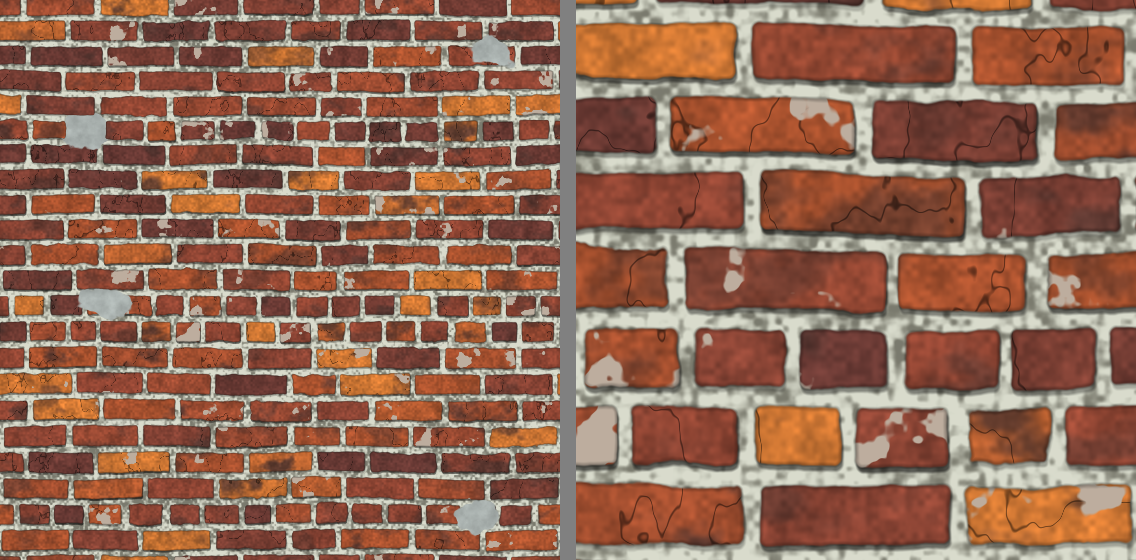
Left, the full canvas; right, a detail of the centre.
This texture is drawn by a WebGL 2 fragment shader. Its source:

```glsl
#version 300 es
precision highp float;

uniform vec2 u_resolution;
out vec4 fragColor;

const float ROWS = 22.0;
const float TAU = 6.2831853;

float hash(vec2 p) {
  vec3 q = fract(p.xyx * vec3(0.1031, 0.1030, 0.0973));
  q += dot(q, q.yzx + 33.33);
  return fract((q.x + q.y) * q.z);
}

// Value noise that wraps at the canvas edges
float noise(vec2 uv, vec2 freq, float seed) {
  vec2 cell = floor(uv * freq), f = fract(uv * freq);
  f = f * f * (3.0 - 2.0 * f);
  vec2 a = mod(cell, freq) + seed, b = mod(cell + 1.0, freq) + seed;
  return mix(mix(hash(a), hash(vec2(b.x, a.y)), f.x),
             mix(hash(vec2(a.x, b.y)), hash(b), f.x), f.y);
}

float fbm(vec2 uv, vec2 freq, float seed) {
  float sum = 0.0, amp = 0.533;
  for (int i = 0; i < 4; i++) {
    sum += amp * noise(uv, freq, seed + float(i) * 17.0);
    freq *= 2.0;
    amp *= 0.5;
  }
  return sum;
}

// Signed distance to the nearest brick; id is (column, row)
float brickDistance(vec2 uv, out vec2 id) {
  float y = (1.0 - uv.y) * ROWS;
  y += 0.4 - 0.1 * cos(TAU * y / ROWS) + 0.14 * (noise(uv, vec2(7.0), 3.0) - 0.5);
  float row = mod(floor(y), ROWS);
  float x = uv.x + 0.014 * (noise(vec2(uv.x, row / ROWS), vec2(16.0, ROWS), 9.0) - 0.5);

  float fromMiddle = abs(row - 12.5);
  float column, width, along;
  if (mod(fromMiddle, 7.0) == 0.5) {
    // Header course of short bricks
    width = 1.0 / (fromMiddle < 1.0 ? 16.0 : 15.0);
    along = fract(x - 0.025 - 0.03 * mod(row, 2.0));
    column = floor(along / width);
    along -= column * width;
  } else {
    // Stretcher course: one short brick, then seven long ones
    float closer = 0.084 + 0.018 * hash(vec2(row, 41.0));
    along = fract(x - mix(0.566, 0.514, mod(row, 2.0)) - 0.01 * (hash(vec2(row, 5.0)) - 0.5));
    width = closer;
    column = 0.0;
    if (along > closer) {
      width = (1.0 - closer) / 7.0;
      column = 1.0 + floor((along - closer) / width);
      along -= closer + (column - 1.0) * width;
    }
  }
  id = vec2(column, row);

  vec2 p = vec2(along - 0.5 * width, (0.5 - fract(y)) / ROWS);
  p.y += p.x * 0.03 * (hash(id + 61.0) - 0.5);
  vec2 halfSize = vec2(0.5 * width - 0.0043, 0.0178) - 0.0014 * vec2(hash(id + 11.0), hash(id + 23.0));
  vec2 q = abs(p) - halfSize + 0.004;
  float box = length(max(q, 0.0)) + min(max(q.x, q.y), 0.0) - 0.004;
  float chipping = mix(0.004, 0.011, pow(hash(id + 31.0), 3.0));
  return box + chipping * (fbm(uv, vec2(48.0), 7.0) - 0.47);
}

vec3 brickColor(vec2 uv, vec2 id, float d) {
  float tone = hash(id + 3.0);
  vec3 c = mix(vec3(0.40, 0.22, 0.20), vec3(0.56, 0.27, 0.20), smoothstep(0.0, 0.42, tone));
  c = mix(c, vec3(0.66, 0.32, 0.18), smoothstep(0.48, 0.82, tone));
  c = mix(c, vec3(0.80, 0.46, 0.20), smoothstep(0.84, 0.93, tone));

  // Soot, mottling, grain and hairline cracks
  float soot = smoothstep(0.50, 0.75, fbm(uv, vec2(22.0, 30.0), 13.0));
  c = mix(c, vec3(0.30, 0.20, 0.18), soot * mix(0.25, 0.85, hash(id + 47.0)));
  c *= 0.80 + 0.42 * fbm(uv, vec2(70.0, 50.0), 21.0);
  c *= 0.88 + 0.24 * noise(uv, vec2(256.0), 29.0);
  float crack = 1.0 - smoothstep(0.0, 0.014, abs(fbm(uv, vec2(26.0, 18.0), 37.0) - 0.5));
  c *= 1.0 - 0.45 * crack * step(0.5, hash(id + 53.0));

  // Pale flakes on a few bricks
  float flake = smoothstep(0.68, 0.72, fbm(uv, vec2(34.0), 43.0));
  c = mix(c, vec3(0.74, 0.68, 0.62), flake * step(0.65, hash(id + 71.0)));
  return c * mix(1.0, 0.74, smoothstep(-0.0028, 0.0, d));
}

vec3 mortarColor(vec2 uv, float d, float shadow) {
  float grit = 0.55 * fbm(uv, vec2(64.0), 83.0) + 0.45 * noise(uv, vec2(240.0), 89.0);
  float grime = smoothstep(0.45, 0.8, fbm(uv, vec2(5.0, 8.0), 97.0));
  vec3 c = mix(vec3(0.48, 0.48, 0.43), vec3(0.85, 0.86, 0.80), smoothstep(0.2, 0.6, grit - 0.15 * grime));
  c *= 1.0 - 0.4 * shadow;
  return c * mix(0.72, 1.0, smoothstep(0.0, 0.0018, d));
}

// Cement smeared over a few places of the wall
float cementCover(vec2 uv) {
  const vec2 centers[4] = vec2[4](vec2(0.885, 0.905), vec2(0.165, 0.765), vec2(0.18, 0.46), vec2(0.85, 0.075));
  float ragged = 1.8 * (fbm(uv, vec2(24.0), 101.0) - 0.5), cover = 0.0;
  for (int i = 0; i < 4; i++) {
    vec2 offset = uv - centers[i];
    offset -= round(offset);
    cover = max(cover, 1.0 - smoothstep(0.85, 1.0, length(offset / vec2(0.046, 0.026)) + ragged));
  }
  return cover;
}

void main() {
  vec2 uv = gl_FragCoord.xy / u_resolution;
  vec2 id, casterId;
  float d = brickDistance(uv, id);
  float above = brickDistance(uv + vec2(-0.0008, 0.003), casterId);
  float shadow = (1.0 - smoothstep(-0.001, 0.0015, above)) * mix(0.5, 1.5, hash(casterId + 79.0));

  float edge = max(0.0008, 0.7 / u_resolution.y);
  float brick = 1.0 - smoothstep(-edge, edge, d);
  vec3 color = mix(mortarColor(uv, d, shadow), brickColor(uv, id, d), brick);

  float cover = cementCover(uv) * mix(1.0, step(0.4, hash(id + 7.0)), brick);
  vec3 cement = vec3(0.66, 0.69, 0.68) * (0.85 + 0.3 * fbm(uv, vec2(60.0), 107.0));
  fragColor = vec4(mix(color, cement, cover), 1.0);
}
```
